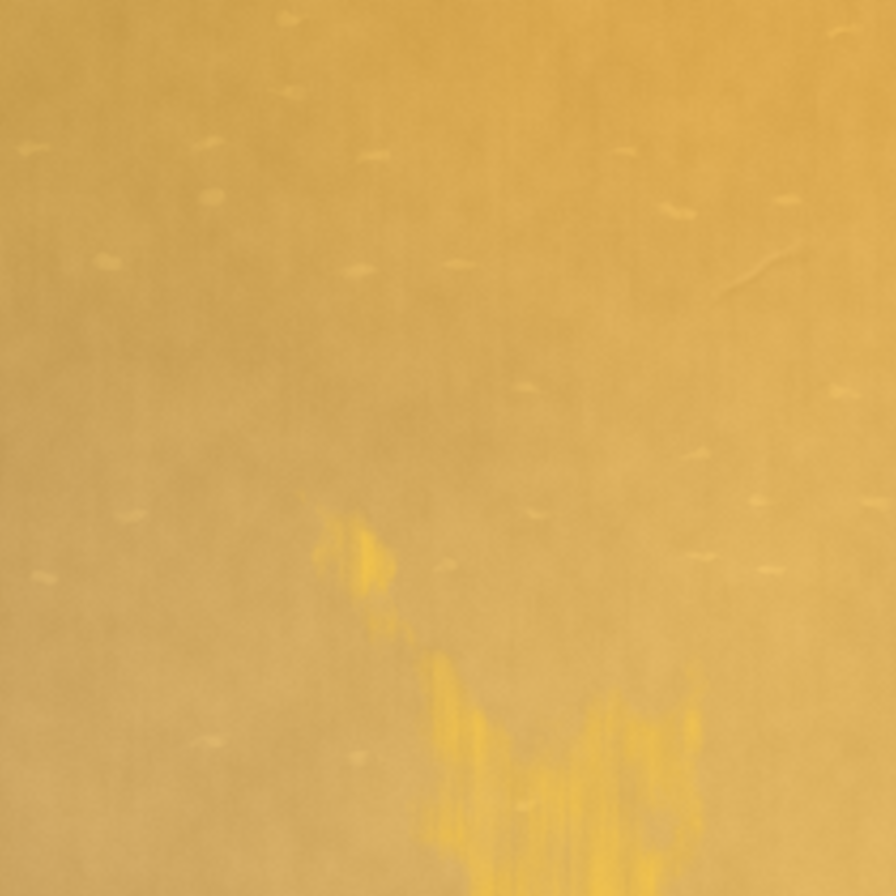
Give the GLSL for this texture, as a WebGL 1 fragment shader.

```glsl
precision highp float;
// Softly lit golden plaster wall with a worn, vertically streaked yellow patch.
uniform vec2 u_resolution;

float hash(vec2 p) {
  return fract(sin(dot(p, vec2(127.1, 311.7))) * 43758.5453);
}

float noise(vec2 p) {
  vec2 i = floor(p);
  vec2 f = fract(p);
  f = f * f * (3.0 - 2.0 * f);
  return mix(mix(hash(i), hash(i + vec2(1.0, 0.0)), f.x),
             mix(hash(i + vec2(0.0, 1.0)), hash(i + vec2(1.0, 1.0)), f.x), f.y);
}

float fbm(vec2 p) {
  float sum = 0.0;
  float amp = 0.5;
  for (int i = 0; i < 4; i++) {
    sum += amp * noise(p);
    p = p * 2.03 + vec2(17.3, 9.1);
    amp *= 0.5;
  }
  return sum / 0.9375;
}

// Broad light: olive at the upper left, pale tan below, warm gold at the right.
vec3 wallColor(vec2 uv) {
  vec3 top = mix(vec3(0.785, 0.620, 0.305), vec3(0.865, 0.665, 0.310), smoothstep(-0.1, 0.8, uv.x));
  vec3 middle = mix(vec3(0.790, 0.635, 0.365), vec3(0.868, 0.690, 0.360), smoothstep(-0.1, 1.0, uv.x));
  vec3 bottom = mix(vec3(0.815, 0.660, 0.390), vec3(0.880, 0.710, 0.380), smoothstep(0.0, 1.0, uv.x));
  vec3 lower = mix(bottom, middle, smoothstep(0.0, 0.6, uv.y));
  return mix(lower, top, smoothstep(0.4, 1.0, uv.y));
}

// Ragged patch that rises to a thin tongue on its left side.
float wornPatch(vec2 uv) {
  float ragged = (fbm(uv * vec2(22.0, 13.0)) - 0.5) * 0.16;
  float left = uv.x - 0.51 + 0.34 * uv.y;
  float right = 0.76 - uv.x;
  float crest = 0.21 + 0.21 * (1.0 - smoothstep(0.38, 0.56, uv.x)) - uv.y;
  float inside = min(min(left, right), crest) + ragged;
  return smoothstep(-0.01, 0.05, inside);
}

// Sparse soft flecks, one at most per cell.
float flecks(vec2 uv) {
  vec2 p = uv * vec2(11.0, 15.0);
  vec2 cell = floor(p);
  vec2 center = 0.3 + 0.4 * vec2(hash(cell + 3.7), hash(cell + 8.2));
  vec2 d = (fract(p) - center) * vec2(1.0, 1.7);
  d += (vec2(noise(uv * 70.0), noise(uv * 70.0 + 31.0)) - 0.5) * 0.25;
  return step(0.86, hash(cell)) * (1.0 - smoothstep(0.03, 0.27, length(d)));
}

void main() {
  vec2 uv = gl_FragCoord.xy / u_resolution;
  vec3 color = wallColor(uv);

  // Cloudy mottling and a faint vertical brushing
  float cloud = fbm(uv * vec2(9.0, 8.0) + 4.0) - 0.5;
  float mottle = fbm(uv * vec2(38.0, 30.0)) - 0.5;
  float brush = noise(uv * vec2(110.0, 7.0)) - 0.5;
  color += vec3(0.036, 0.034, 0.020) * cloud;
  color += vec3(0.030, 0.030, 0.034) * mottle;
  color += 0.008 * brush;

  // Worn yellow patch, broken up by streaks
  float patchMask = wornPatch(uv);
  float streak = noise(uv * vec2(75.0, 5.0)) * 0.6 + noise(uv * vec2(150.0, 11.0)) * 0.4;
  float blotch = fbm(uv * vec2(24.0, 16.0) + 50.0);
  float wear = patchMask * clamp(0.1 + 0.6 * streak + 0.9 * (blotch - 0.35), 0.0, 1.0);
  color = mix(color, vec3(0.925, 0.745, 0.295), wear);
  color -= vec3(0.035, 0.035, 0.020) * patchMask * (0.5 - streak);

  // Pale flecks and a shallow crease at the upper right
  color += vec3(0.040, 0.040, 0.025) * flecks(uv);
  float along = uv.x - 0.85;
  float crease = uv.y - 0.70 - 0.55 * along + 2.0 * along * along - 0.012 * noise(uv * 30.0);
  float extent = 1.0 - smoothstep(0.02, 0.08, abs(along));
  color += 0.018 * extent * (exp(-pow(crease / 0.006, 2.0)) - exp(-pow((crease + 0.012) / 0.007, 2.0)));

  // Fine soft grain
  color += 0.012 * (noise(uv * 210.0) - 0.5);

  gl_FragColor = vec4(clamp(color, 0.0, 1.0), 1.0);
}
```
